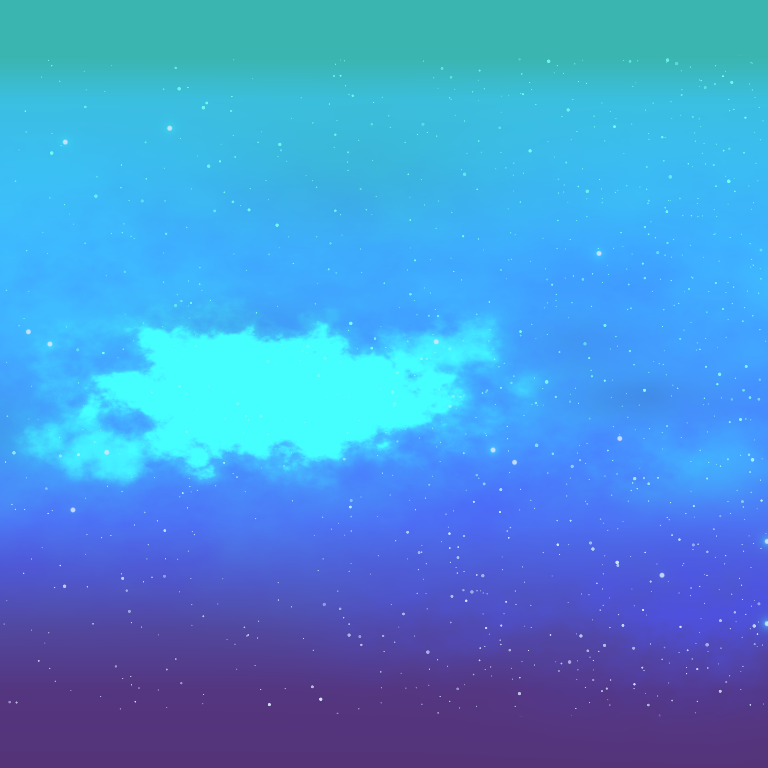
Write a Shadertoy shader that draws this background.

```glsl
// Draws a starry sky from teal to violet with a glowing cyan nebula across the middle.
#define CORE_COLOR vec3(0.27, 1.0, 1.0)
#define GLOW_COLOR vec3(0.24, 0.80, 1.0)
#define DUST_COLOR vec3(0.25, 0.50, 0.87)
#define INDIGO_COLOR vec3(0.30, 0.32, 0.92)
#define STAR_HIGH vec3(0.45, 1.0, 0.95)
#define STAR_LOW vec3(0.85, 0.90, 1.0)
#define CLOUD_RAGGEDNESS 2.6
#define STAR_LAYERS 4
#define STAR_RADIUS 0.0011

float hash(vec2 p) {
    vec3 q = fract(vec3(p.xyx) * 0.1031);
    q += dot(q, q.yzx + 33.33);
    return fract((q.x + q.y) * q.z);
}

float noise(vec2 p) {
    vec2 i = floor(p), f = fract(p);
    f = f * f * (3.0 - 2.0 * f);
    return mix(mix(hash(i), hash(i + vec2(1, 0)), f.x),
               mix(hash(i + vec2(0, 1)), hash(i + vec2(1, 1)), f.x), f.y);
}

float fbm(vec2 p) {
    float sum = 0.0, amplitude = 0.5;
    for (int i = 0; i < 6; i++) {
        sum += amplitude * noise(p);
        p = mat2(1.6, 1.2, -1.2, 1.6) * p + 7.3;
        amplitude *= 0.55;
    }
    return sum * 0.92;
}

// Soft elliptical spot
float blob(vec2 p, vec2 center, vec2 radius) {
    vec2 q = (p - center) / radius;
    return exp(-dot(q, q));
}

// Positive inside an ellipse, falling off with distance
float lobe(vec2 p, vec2 center, vec2 radius) {
    return 1.0 - length((p - center) / radius);
}

// Vertical gradient: each stop holds a colour and its height
vec3 skyGradient(float y) {
    vec4 stops[11] = vec4[11](
        vec4(0.33, 0.20, 0.47, 0.00), vec4(0.33, 0.21, 0.50, 0.10),
        vec4(0.32, 0.28, 0.62, 0.18), vec4(0.31, 0.37, 0.81, 0.25),
        vec4(0.30, 0.45, 0.96, 0.32), vec4(0.28, 0.54, 1.00, 0.41),
        vec4(0.26, 0.63, 1.00, 0.54), vec4(0.24, 0.69, 1.00, 0.68),
        vec4(0.23, 0.74, 0.95, 0.79), vec4(0.23, 0.75, 0.88, 0.87),
        vec4(0.23, 0.71, 0.69, 0.925));
    vec3 color = stops[0].rgb;
    for (int i = 1; i < 11; i++) {
        float t = (y - stops[i - 1].w) / (stops[i].w - stops[i - 1].w);
        color = mix(color, stops[i].rgb, clamp(t, 0.0, 1.0));
    }
    return color;
}

vec3 addNebula(vec3 color, vec2 p) {
    float broad = fbm(p * vec2(5.0, 8.0) + 3.0);
    float fine = fbm(p * vec2(19.0, 26.0) + 11.0);
    float wisps = smoothstep(0.3, 0.7, broad * 0.5 + fine * 0.5);

    // Faint shading of the whole sky, fading at both ends
    float band = smoothstep(0.12, 0.35, p.y) * (1.0 - smoothstep(0.6, 0.9, p.y));
    color.g += band * (0.16 * (broad - 0.5) + 0.06 * (fine - 0.5));
    color -= vec3(0.0, 0.02, 0.09) * blob(p, vec2(0.47, 0.78), vec2(0.2, 0.08));

    // Indigo haze low on the right, dark dust around the cloud
    float haze = blob(p, vec2(0.92, 0.21), vec2(0.24, 0.10)) + 0.5 * blob(p, vec2(0.56, 0.20), vec2(0.14, 0.06));
    color = mix(color, INDIGO_COLOR, 0.6 * min(haze, 1.0) * (0.4 + wisps));
    float dust = blob(p, vec2(0.31, 0.575), vec2(0.12, 0.03)) + blob(p, vec2(0.75, 0.55), vec2(0.07, 0.035))
               + blob(p, vec2(0.83, 0.48), vec2(0.11, 0.03)) + blob(p, vec2(0.0, 0.44), vec2(0.07, 0.05));
    color = mix(color, DUST_COLOR, 0.8 * min(dust, 1.0) * (0.25 + 0.75 * wisps));

    // Diffuse glow and the tail to the right
    float glow = 0.8 * blob(p, vec2(0.34, 0.49), vec2(0.30, 0.10)) + 0.5 * blob(p, vec2(0.10, 0.64), vec2(0.16, 0.09))
               + 0.7 * blob(p, vec2(0.60, 0.51), vec2(0.12, 0.09)) + 0.6 * blob(p, vec2(0.88, 0.40), vec2(0.13, 0.045))
               + 0.7 * blob(p, vec2(0.11, 0.43), vec2(0.10, 0.06));
    color = mix(color, GLOW_COLOR, min(glow, 1.0) * (0.1 + 0.9 * wisps));

    // Bright core with ragged edges and torn wings
    float core = max(lobe(p, vec2(0.36, 0.487), vec2(0.19, 0.074)), lobe(p, vec2(0.27, 0.487), vec2(0.14, 0.042)));
    core = max(core, lobe(p, vec2(0.46, 0.490), vec2(0.11, 0.052)));
    core = max(core, lobe(p, vec2(0.28, 0.46), vec2(0.08, 0.038)));
    float wings = max(lobe(p, vec2(0.57, 0.553), vec2(0.10, 0.046)), lobe(p, vec2(0.13, 0.415), vec2(0.09, 0.042)));
    float ragged = CLOUD_RAGGEDNESS * (0.25 * broad + 0.75 * fine - 0.5);
    color = mix(color, CORE_COLOR, 0.8 * smoothstep(0.0, 1.0, wings + ragged));
    color = mix(color, CORE_COLOR, 0.35 * smoothstep(-0.6, 0.2, core + ragged));
    return mix(color, CORE_COLOR, smoothstep(-0.12, 0.2, core + ragged * min(1.0, 1.3 - core)));
}

// Scattered stars, one possible per grid cell
float smallStars(vec2 p, float pixel) {
    float light = 0.0;
    for (int i = 0; i < STAR_LAYERS; i++) {
        float cells = 28.0 + 13.0 * float(i);
        vec2 cell = floor(p * cells), seed = cell + 71.0 * float(i);
        vec2 center = (cell + 0.15 + 0.7 * vec2(hash(seed + 5.1), hash(seed + 19.7))) / cells;
        float chance = mix(0.08, 0.22, smoothstep(0.3, 0.9, p.x));
        float size = STAR_RADIUS * (0.6 + 1.5 * pow(hash(seed + 43.0), 5.0));
        float disc = 1.0 - smoothstep(size - 0.4 * pixel, size + 0.5 * pixel, length(p - center));
        light += disc * step(hash(seed), chance) * (0.45 + 0.55 * hash(seed + 31.0));
    }
    return light * smoothstep(0.065, 0.075, p.y) * (1.0 - smoothstep(0.92, 0.93, p.y));
}

// Leading stars: xy is the position, z the halo strength; returns disc and halo
vec2 largeStars(vec2 p) {
    vec3 stars[14] = vec3[14](
        vec3(0.065, 0.552, 0.9), vec3(0.037, 0.568, 0.2), vec3(0.139, 0.411, 0.4), vec3(0.095, 0.336, 0.1),
        vec3(0.642, 0.414, 1.0), vec3(0.670, 0.398, 0.2), vec3(0.568, 0.555, 0.4), vec3(0.780, 0.670, 0.7),
        vec3(0.221, 0.833, 0.7), vec3(0.085, 0.815, 0.6), vec3(0.999, 0.295, 1.0), vec3(0.999, 0.188, 1.0),
        vec3(0.807, 0.429, 0.1), vec3(0.862, 0.251, 0.1));
    vec2 light = vec2(0.0);
    for (int i = 0; i < 14; i++) {
        float d = length(p - stars[i].xy);
        light += vec2(1.0 - smoothstep(0.002, 0.0042, d), 0.7 * stars[i].z * exp(-d / 0.005));
    }
    return min(light, 1.0);
}

void mainImage(out vec4 fragColor, in vec2 fragCoord) {
    vec2 p = fragCoord / iResolution.xy;
    vec3 color = addNebula(skyGradient(p.y), p);
    vec3 starColor = mix(STAR_LOW, STAR_HIGH, smoothstep(0.2, 0.6, p.y));
    vec2 large = largeStars(p);
    color = mix(color, CORE_COLOR, large.y);
    color = mix(color, starColor, min(smallStars(p, 1.0 / iResolution.y), 1.0));
    fragColor = vec4(mix(color, STAR_LOW, 0.85 * large.x), 1.0);
}
```
